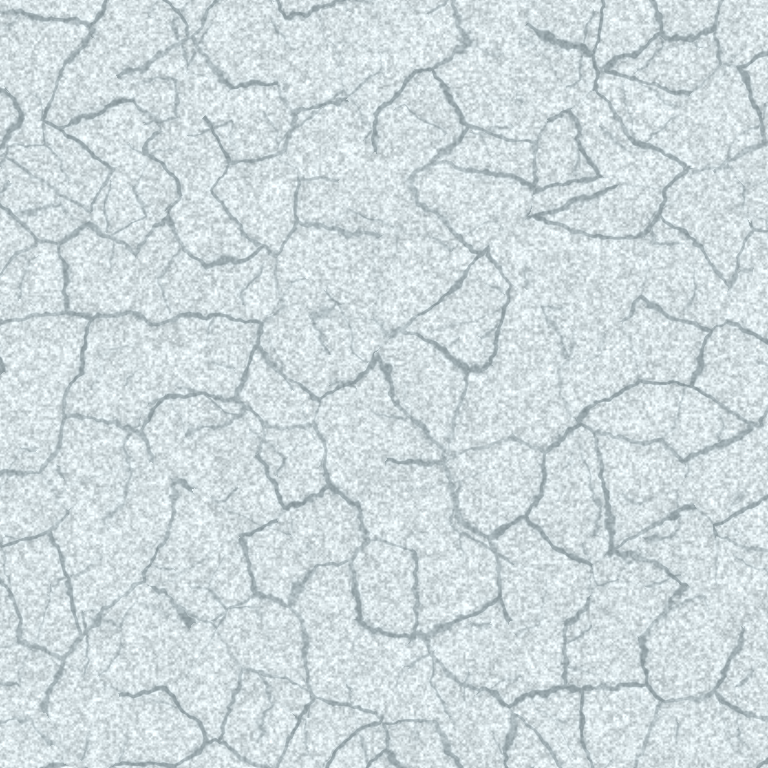
This texture is drawn by a three.js fragment shader. Its source:

```glsl
// Pale, grainy ground split by thin irregular cracks.
// Two warped Voronoi layers give the main and hairline cracks, each cell border
// having its own strength; fine value noise gives the speckled plates.

varying vec2 vUv;

const vec3 PLATE_COLOR = vec3(0.842, 0.884, 0.896);
const vec3 CRACK_COLOR = vec3(0.595, 0.650, 0.668);
const vec3 HALO_SHADE = vec3(0.055, 0.046, 0.040);

const float MAIN_CELLS = 10.5;      // cells across the canvas
const float FINE_CELLS = 17.0;
const float MAIN_HALF_WIDTH = 0.0030;
const float FINE_HALF_WIDTH = 0.0019;
const float EDGE_SOFTNESS = 0.0016;
const float HALO_WIDTH = 0.010;
const float FINE_STRENGTH = 0.65;

const float BEND_FREQUENCY = 9.0;
const float BEND_AMOUNT = 0.065;
const float RAGGED_FREQUENCY = 150.0;
const float RAGGED_AMOUNT = 0.0045;

const float GRAIN_FREQUENCY = 235.0;
const float GRAIN_AMOUNT = 0.20;
const float SPECK_FREQUENCY = 420.0;
const float SPECK_AMOUNT = 0.16;
const float MOTTLE_FREQUENCY = 28.0;
const float MOTTLE_AMOUNT = 0.06;

float hash(vec2 p) {
  vec3 q = fract(p.xyx * 0.1031);
  q += dot(q, q.yzx + 33.33);
  return fract((q.x + q.y) * q.z);
}

vec2 hash2(vec2 p) {
  return vec2(hash(p + 17.0), hash(p + 71.0));
}

float noise(vec2 p) {
  vec2 i = floor(p);
  vec2 f = fract(p);
  f = f * f * (3.0 - 2.0 * f);
  float low = mix(hash(i), hash(i + vec2(1.0, 0.0)), f.x);
  float high = mix(hash(i + vec2(0.0, 1.0)), hash(i + 1.0), f.x);
  return mix(low, high, f.y);
}

float fbm(vec2 p) {
  float sum = 0.0;
  float gain = 0.5;
  for (int i = 0; i < 4; i++) {
    sum += gain * noise(p);
    p = p * 2.03 + 19.7;
    gain *= 0.5;
  }
  return sum;
}

// Bends the borders broadly, then roughens them.
vec2 warp(vec2 p) {
  vec2 b = p * BEND_FREQUENCY;
  vec2 r = p * RAGGED_FREQUENCY;
  vec2 bend = vec2(fbm(b), fbm(b + 53.0)) - 0.47;
  vec2 ragged = vec2(noise(r), noise(r + 91.0)) - 0.5;
  return p + BEND_AMOUNT * bend + RAGGED_AMOUNT * ragged;
}

// Returns crack core (x) and soft halo (y). Borders whose random value is
// below fade.x vanish; those above fade.y are at full strength.
vec2 cracks(vec2 p, float cells, float halfWidth, vec2 fade) {
  p *= cells;
  vec2 base = floor(p);
  vec2 nearestId = base;
  vec2 nearest = vec2(8.0);
  for (int y = -1; y <= 1; y++) {
    for (int x = -1; x <= 1; x++) {
      vec2 id = base + vec2(float(x), float(y));
      vec2 toSeed = id + hash2(id) - p;
      if (dot(toSeed, toSeed) < dot(nearest, nearest)) {
        nearest = toSeed;
        nearestId = id;
      }
    }
  }
  vec2 ink = vec2(0.0);
  for (int y = -2; y <= 2; y++) {
    for (int x = -2; x <= 2; x++) {
      if (x == 0 && y == 0) continue;
      vec2 id = nearestId + vec2(float(x), float(y));
      vec2 toSeed = id + hash2(id) - p;
      float d = dot(0.5 * (nearest + toSeed), normalize(toSeed - nearest)) / cells;
      float strength = smoothstep(fade.x, fade.y, hash(nearestId + id + 7.0));
      float width = halfWidth * (0.45 + 0.55 * strength);
      float core = 1.0 - smoothstep(width - EDGE_SOFTNESS, width + EDGE_SOFTNESS, d);
      float halo = 1.0 - smoothstep(0.0, HALO_WIDTH, d);
      ink = max(ink, strength * vec2(core, halo));
    }
  }
  return ink;
}

void main() {
  vec2 p = warp(vUv + 2.0);
  float wear = smoothstep(0.15, 0.65, noise(vUv * 19.0 + 5.0));
  float patches = smoothstep(0.30, 0.60, noise(vUv * 13.0 + 40.0));

  // Combine main cracks with patchy hairlines.
  vec2 ink = cracks(p, MAIN_CELLS, MAIN_HALF_WIDTH, vec2(0.10, 0.50)) * mix(0.62, 1.0, wear);
  vec2 hairline = cracks(p + 3.7, FINE_CELLS, FINE_HALF_WIDTH, vec2(0.40, 0.90));
  ink = max(ink, hairline * FINE_STRENGTH * patches);

  // Speckled plates.
  float grain = GRAIN_AMOUNT * (noise(vUv * GRAIN_FREQUENCY) - 0.5)
              + SPECK_AMOUNT * (noise(vUv * SPECK_FREQUENCY + 13.0) - 0.5);
  float mottle = MOTTLE_AMOUNT * (fbm(vUv * MOTTLE_FREQUENCY) - 0.47);
  vec3 color = PLATE_COLOR + mottle - HALO_SHADE * ink.y;
  color = mix(color, CRACK_COLOR, ink.x) + grain * (1.0 - 0.5 * ink.x);

  gl_FragColor = vec4(clamp(color, 0.0, 1.0), 1.0);
}
```
